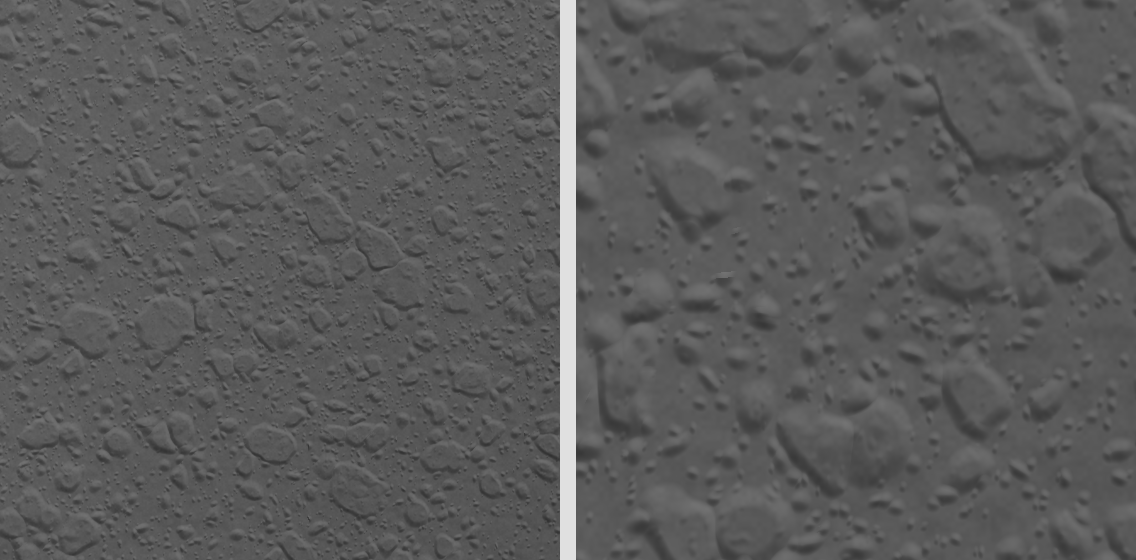
Left, the full canvas; right, a detail of the centre.
A Shadertoy shader for this texture:

```glsl
// Grey knockdown plaster wall: blobs and droplets under raking light from above.

vec3 hash3(vec2 cell) {
    vec3 q = fract(cell.xyx * vec3(0.1031, 0.1030, 0.0973));
    q += dot(q, q.yxz + 33.33);
    return fract((q.xxy + q.yzz) * q.zyx);
}

// Smooth value noise, two channels in -1..1
vec2 noise2(vec2 p) {
    vec2 i = floor(p), f = fract(p);
    f = f * f * (3.0 - 2.0 * f);
    vec2 low = mix(hash3(i).xy, hash3(i + vec2(1, 0)).xy, f.x);
    vec2 high = mix(hash3(i + vec2(0, 1)).xy, hash3(i + vec2(1, 1)).xy, f.x);
    return 2.0 * mix(low, high, f.y) - 1.0;
}

// Highest blob of one scattered layer; large blobs get flat tops, small ones are domes
float blobLayer(vec2 p, float cells, float density, float rim) {
    vec2 g = p * cells + cells * 1.37, home = floor(g);
    float height = 0.0;
    for (int y = -1; y <= 1; y++)
    for (int x = -1; x <= 1; x++) {
        vec2 cell = home + vec2(x, y);
        vec3 place = hash3(cell);
        vec3 form = hash3(cell + 71.7);
        if (form.x > density) continue;
        vec2 d = g - cell - place.xy;
        float turn = 6.2832 * form.y;
        d = mat2(cos(turn), sin(turn), -sin(turn), cos(turn)) * d;
        d.y *= 1.0 + 0.6 * form.z;
        float radius = mix(0.22, 0.52, place.z * place.z) / cells;
        float edge = min(radius, rim);
        float rise = clamp((radius - length(d) / cells) / edge, 0.0, 1.0);
        height = max(height, edge * rise * rise * (3.0 - 2.0 * rise));
    }
    return height;
}

float plasterHeight(vec2 p) {
    // Ragged outlines, softer rims on the left
    vec2 q = p + 0.010 * noise2(p * 24.0) + 0.0045 * noise2(p * 61.0 + 9.0);
    float rim = mix(0.017, 0.012, smoothstep(0.1, 0.6, p.x));
    float droplets = 0.55 + 0.25 * noise2(p * 5.0 + 3.0).x;
    float height = 0.0, cells = 9.0;
    for (int i = 0; i < 5; i++) {
        float density = i < 3 ? 0.68 : droplets;
        float layer = blobLayer(q, cells, density, rim);
        height = max(height, layer) + 0.35 * min(height, layer);
        q = mix(q, p, 0.3);
        cells *= 1.75;
    }
    // Uneven trowelled ground
    height += 0.0022 * noise2(p * 38.0).x + 0.0009 * noise2(p * 95.0).y;
    return height;
}

void mainImage(out vec4 fragColor, in vec2 fragCoord) {
    vec2 p = fragCoord / iResolution.y;
    vec2 toLight = normalize(vec2(0.28, 0.96));
    float reach = 0.0018;

    // Slope toward the light: lit upper faces, deeper shade below
    float facing = (plasterHeight(p - toLight * reach)
                  - plasterHeight(p + toLight * reach)) / (2.0 * reach);
    float relief = facing > 0.0 ? 0.065 * facing / (1.0 + 0.35 * facing)
                                : 0.105 * facing / (1.0 - 0.40 * facing);

    // Broad falloff from upper left to lower right
    float grey = 0.355 + 0.030 * (p.y - 0.5) - 0.022 * (p.x - 0.5);
    grey += relief + 0.006 * noise2(p * 7.0).x;

    // Fine surface grain
    grey += 0.011 * noise2(p * 330.0).x + 0.008 * noise2(p * 170.0).y;

    fragColor = vec4(vec3(grey), 1.0);
}
```
